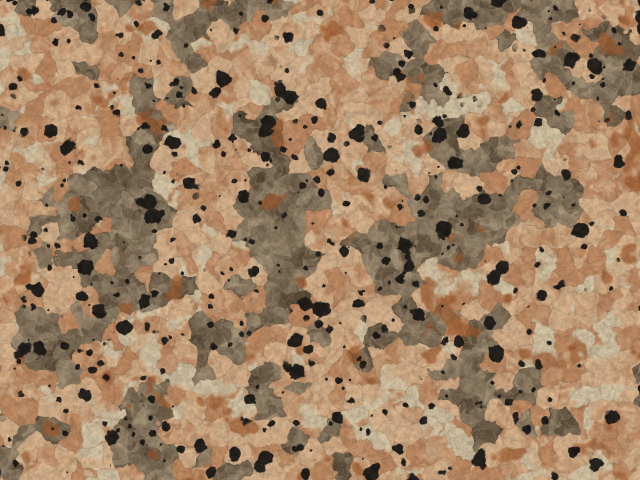
Reproduce this texture procedurally as a Shadertoy shader.

```glsl
// Polished pink granite: salmon feldspar, cream grains, smoky quartz and black mica.

const vec3 SALMON = vec3(0.70, 0.505, 0.36);
const vec3 PALE_PINK = vec3(0.79, 0.655, 0.515);
const vec3 CREAM = vec3(0.775, 0.71, 0.595);
const vec3 QUARTZ_DARK = vec3(0.34, 0.28, 0.21);
const vec3 QUARTZ_LIGHT = vec3(0.62, 0.55, 0.45);
const vec3 RUST = vec3(0.58, 0.33, 0.17);
const vec3 MICA = vec3(0.10, 0.09, 0.08);

struct Grain {
    vec3 rnd;     // random values of the crystal
    vec2 centre;  // its seed point
    float edge;   // distance-like value, zero on the boundary
};

vec3 hash3(vec2 p) {
    vec3 q = fract(p.xyx * vec3(0.1031, 0.1030, 0.0973));
    q += dot(q, q.yxz + 33.33);
    return fract((q.xxy + q.yzz) * q.zyx);
}

float noise(vec2 p) {
    vec2 i = floor(p), f = fract(p);
    f = f * f * (3.0 - 2.0 * f);
    float low = mix(hash3(i).x, hash3(i + vec2(1, 0)).x, f.x);
    float high = mix(hash3(i + vec2(0, 1)).x, hash3(i + vec2(1, 1)).x, f.x);
    return mix(low, high, f.y);
}

float fbm(vec2 p) {
    float sum = 0.0, weight = 0.5;
    for (int i = 0; i < 3; i++) {
        sum += weight * noise(p);
        p = mat2(1.6, 1.2, -1.2, 1.6) * p + 17.3;
        weight *= 0.5;
    }
    return sum / 0.875;
}

vec2 warp(vec2 p, float scale, float amount) {
    return p + amount * (vec2(fbm(p * scale), fbm(p * scale + 41.7)) - 0.5);
}

// Voronoi crystals
Grain crystal(vec2 p, float scale, float seed) {
    p *= scale;
    vec2 cell = floor(p);
    float first = 9.0, second = 9.0;
    Grain g = Grain(vec3(0), vec2(0), 0.0);
    for (int y = -1; y <= 1; y++)
    for (int x = -1; x <= 1; x++) {
        vec2 id = cell + vec2(x, y);
        vec2 centre = id + hash3(id + seed).xy;
        float d = distance(p, centre);
        second = min(second, max(d, first));
        if (d < first) {
            first = d;
            g.rnd = hash3(id + seed + 71.0);
            g.centre = centre / scale;
        }
    }
    g.edge = second - first;
    return g;
}

// Coverage of ragged flecks; share is the fraction of occupied cells
float flecks(vec2 p, float scale, float share, float seed) {
    p *= scale;
    vec2 cell = floor(p);
    float d = 1.0;
    for (int y = -1; y <= 1; y++)
    for (int x = -1; x <= 1; x++) {
        vec2 id = cell + vec2(x, y);
        vec3 r = hash3(id + seed + 29.0);
        if (r.x < share) {
            float radius = mix(0.10, 0.43, r.y * r.y);
            d = min(d, distance(p, id + hash3(id + seed).xy) - radius);
        }
    }
    d += 0.5 * (fbm(p * 2.3 + seed) - 0.5);
    return 1.0 - smoothstep(-0.04, 0.05, d);
}

vec3 feldspar(vec2 p, Grain g) {
    float angle = 6.2832 * g.rnd.z;
    vec2 along = vec2(cos(angle), sin(angle));
    vec2 q = vec2(dot(p, along), dot(p, vec2(-along.y, along.x)));
    float streak = noise(q * vec2(28.0, 130.0));
    float tone = g.rnd.y + 0.55 * (streak - 0.5) + 0.9 * (fbm(p * 32.0) - 0.5);
    vec3 colour = mix(SALMON, PALE_PINK, smoothstep(0.05, 0.85, tone));
    float cream = 0.5 * g.rnd.x + fbm(p * 22.0 + 63.0);
    return mix(colour, CREAM, smoothstep(0.86, 0.98, cream));
}

vec3 quartz(vec2 p, Grain g) {
    Grain facet = crystal(p, 48.0, 13.0);
    float tone = 0.5 * g.rnd.y + 0.5 * facet.rnd.x + 0.8 * (fbm(p * 45.0) - 0.5);
    vec3 colour = mix(QUARTZ_DARK, QUARTZ_LIGHT, clamp(tone, 0.0, 1.0));
    return mix(colour, QUARTZ_LIGHT, 0.4 * (1.0 - smoothstep(0.0, 0.12, facet.edge)));
}

vec3 granite(vec2 p) {
    vec2 w = warp(p, 34.0, 0.035);
    Grain g = crystal(w, 25.0, 5.0);
    float cluster = fbm(g.centre * 7.0 + 8.0) + 0.32 * (g.rnd.x - 0.5);
    vec3 colour = cluster > 0.6 ? quartz(w, g) : feldspar(w, g);
    colour *= 1.0 - 0.10 * (1.0 - smoothstep(0.0, 0.09, g.edge));

    // Iron stains, then fine surface grain
    float stain = smoothstep(0.70, 0.80, fbm(p * 19.0 + 90.0));
    colour = mix(colour, RUST, 0.7 * stain);
    colour *= 1.0 + 0.22 * (fbm(p * 120.0) - 0.5) + 0.10 * (noise(p * 290.0) - 0.5);

    // Mica in large and small flecks, denser around the quartz
    float density = smoothstep(0.3, 0.75, fbm(p * 7.0 + 8.0));
    float mica = flecks(p, 26.0, 0.26, 3.0);
    mica = max(mica, flecks(p, 52.0, 0.10, 47.0) * smoothstep(0.1, 0.4, density));
    return mix(colour, MICA * (0.8 + 0.6 * noise(p * 130.0)), 0.96 * mica);
}

void mainImage(out vec4 fragColor, in vec2 fragCoord) {
    // Four samples per pixel smooth the crystal boundaries
    vec3 sum = vec3(0);
    for (int i = 0; i < 4; i++) {
        vec2 offset = vec2(i % 2, i / 2) * 0.5 - 0.25;
        sum += granite((fragCoord + offset) / iResolution.y);
    }
    fragColor = vec4(sum / 4.0, 1.0);
}
```
